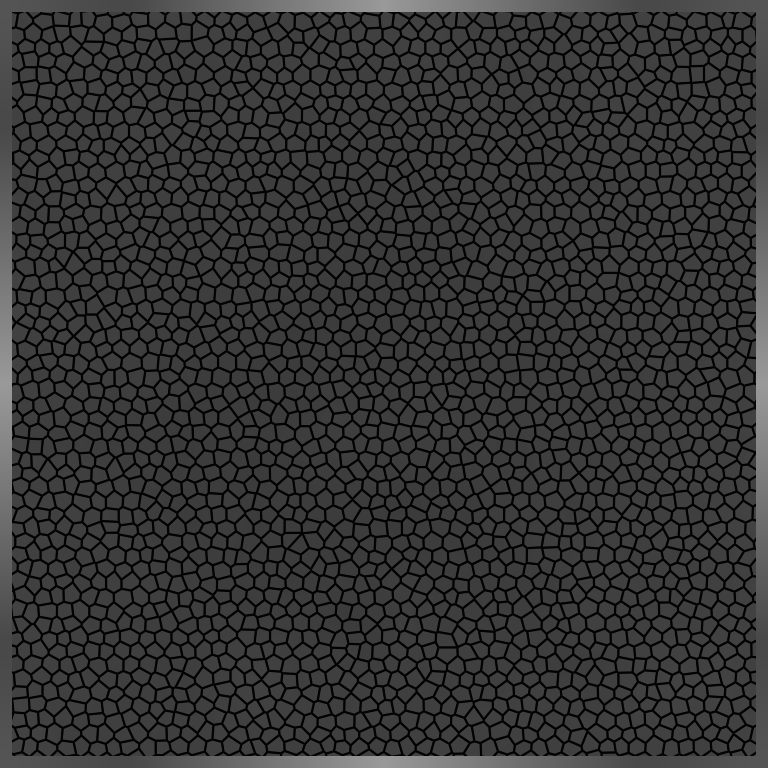
A WebGL 2 fragment shader for this pattern:

```glsl
#version 300 es
precision highp float;
// Dark pebbled leather of small irregular cells inside a brushed metal frame.

uniform vec2 u_resolution;
out vec4 outColor;

const float FRAME_WIDTH = 1.0 / 64.0;
const vec2 CELL_SPACING = vec2(1.0 / 47.0, 1.0 / 56.0);
const float CELL_JITTER = 0.56;
const float GROOVE_HALF_WIDTH = 0.0015;

const vec3 GROOVE_COLOR = vec3(0.008);
const vec3 LEATHER_DARK = vec3(0.215);
const vec3 LEATHER_LIGHT = vec3(0.262);
const vec3 METAL_DARK = vec3(0.285);
const vec3 METAL_LIGHT = vec3(0.60);
const vec3 METAL_CORNER = vec3(0.33);

// Integer hash: lattice point to two values in 0..1.
vec2 hash2(ivec2 lattice) {
    uvec2 v = uvec2(lattice + 4096) * 1664525u + 1013904223u;
    v.x += v.y * 1664525u;
    v.y += v.x * 1664525u;
    v ^= v >> 16u;
    v.x += v.y * 1664525u;
    v.y += v.x * 1664525u;
    v ^= v >> 16u;
    return vec2(v & 0xffffu) / 65535.0;
}

float valueNoise(vec2 p) {
    ivec2 i = ivec2(floor(p));
    vec2 f = fract(p);
    f = f * f * (3.0 - 2.0 * f);
    float low = mix(hash2(i).x, hash2(i + ivec2(1, 0)).x, f.x);
    float high = mix(hash2(i + ivec2(0, 1)).x, hash2(i + ivec2(1, 1)).x, f.x);
    return mix(low, high, f.y);
}

// Jittered cell centre on a grid whose odd rows are shifted by half a cell.
vec2 cellSite(ivec2 cell, vec2 spacing, float jitter) {
    float stagger = 0.5 * float(cell.y & 1);
    vec2 offset = 0.5 + (hash2(cell) - 0.5) * jitter;
    return (vec2(cell) + vec2(stagger, 0.0) + offset) * spacing;
}

// Exact distance to the nearest Voronoi edge, in canvas units.
float edgeDistance(vec2 p, vec2 spacing, float jitter) {
    ivec2 base = ivec2(floor(p / spacing));
    vec2 nearest = vec2(0.0);
    float nearestSq = 1e3;
    for (int y = -2; y <= 2; y++) {
        for (int x = -2; x <= 2; x++) {
            vec2 toSite = cellSite(base + ivec2(x, y), spacing, jitter) - p;
            float distSq = dot(toSite, toSite);
            if (distSq < nearestSq) {
                nearestSq = distSq;
                nearest = toSite;
            }
        }
    }
    float edge = 1.0;
    for (int y = -3; y <= 3; y++) {
        for (int x = -3; x <= 3; x++) {
            vec2 toSite = cellSite(base + ivec2(x, y), spacing, jitter) - p;
            vec2 between = toSite - nearest;
            float gap = length(between);
            if (gap > 1e-5) {
                edge = min(edge, dot(0.5 * (toSite + nearest), between / gap));
            }
        }
    }
    return edge;
}

// Leather tone: soft blotches, slightly lighter toward the rim.
vec3 leatherColor(vec2 uv) {
    float blotches = mix(valueNoise(uv * 9.0), valueNoise(uv * 21.0 + 40.0), 0.35);
    float rim = smoothstep(0.1, 0.65, length(uv - 0.5));
    return mix(LEATHER_DARK, LEATHER_LIGHT, 0.25 + 0.4 * blotches + 0.4 * rim);
}

// Metal sheen: bright at the middle of each side, dark before the corners.
vec3 metalColor(vec2 fromCenter) {
    float along = min(fromCenter.x, fromCenter.y);
    vec3 sheen = mix(METAL_LIGHT, METAL_DARK, clamp(along / 0.33, 0.0, 1.0));
    return mix(sheen, METAL_CORNER, smoothstep(0.33, 0.5, along));
}

void main() {
    vec2 uv = gl_FragCoord.xy / u_resolution;
    float pixel = 1.0 / min(u_resolution.x, u_resolution.y);
    vec2 fromCenter = abs(uv - 0.5);

    // Leather with dark grooves between the cells.
    float edge = edgeDistance(uv, CELL_SPACING, CELL_JITTER);
    float cellMask = smoothstep(-0.6 * pixel, 0.6 * pixel, edge - GROOVE_HALF_WIDTH);
    vec3 color = mix(GROOVE_COLOR, leatherColor(uv), cellMask);

    // Frame around the canvas.
    float frameDistance = max(fromCenter.x, fromCenter.y) - (0.5 - FRAME_WIDTH);
    float frameMask = smoothstep(-0.5 * pixel, 0.5 * pixel, frameDistance);
    color = mix(color, metalColor(fromCenter), frameMask);

    outColor = vec4(color, 1.0);
}
```
